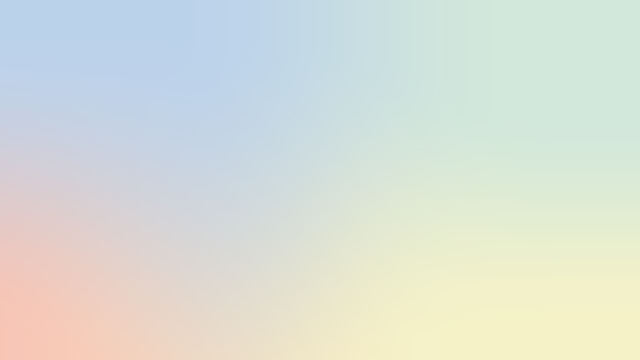
Give the GLSL for this background, as a Shadertoy shader.

```glsl
const vec3 BLUE = vec3(0.735, 0.825, 0.922);
const vec3 GREEN = vec3(0.825, 0.910, 0.855);
const vec3 CORAL = vec3(0.972, 0.765, 0.708);
const vec3 YELLOW = vec3(0.960, 0.948, 0.785);

// Soft bell centred on a position
float bell(float x, float centre, float width) {
    float d = (x - centre) / width;
    return exp(-d * d);
}

// Smooth horizontal blend between two colours
vec3 blendRow(vec3 left, vec3 right, float start, float end, float x) {
    return mix(left, right, smoothstep(start, end, x));
}

// Height of the upper row's influence, with bounds that bend across the width
float upperWeight(vec2 uv) {
    float low = 0.1 - 0.42 * bell(uv.x, 0.36, 0.22);
    float high = 0.9 - 0.22 * smoothstep(0.5, 0.85, uv.x);
    return smoothstep(low, high, uv.y);
}

void mainImage(out vec4 fragColor, in vec2 fragCoord) {
    vec2 uv = fragCoord / iResolution.xy;

    // Cool upper row and warm lower row
    vec3 upper = blendRow(BLUE, GREEN, 0.28, 0.82, uv.x);
    vec3 lower = blendRow(CORAL, YELLOW, -0.1, 0.72, uv.x);

    fragColor = vec4(mix(lower, upper, upperWeight(uv)), 1.0);
}
```
